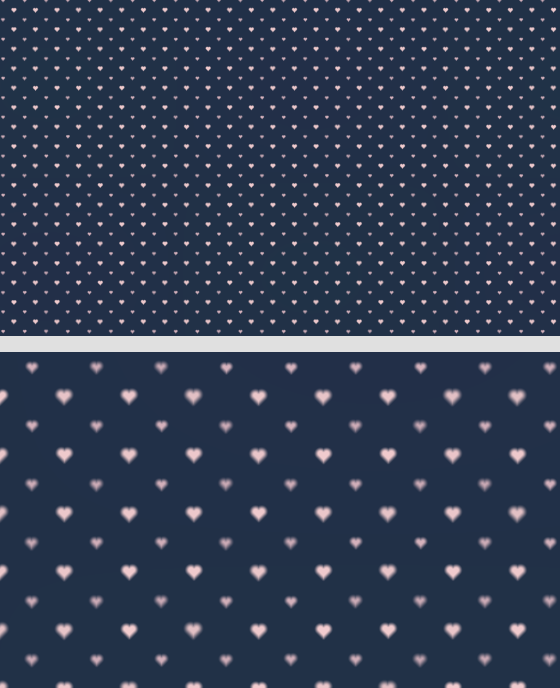
Top: the whole. Bottom: its middle third, enlarged.
A Shadertoy shader for this pattern:

```glsl
// Small blush hearts in two sizes, staggered in rows on a navy ground.

float hash(vec2 p) {
    return fract(sin(dot(p, vec2(127.1, 311.7))) * 43758.5453);
}

float dot2(vec2 v) { return dot(v, v); }

// Signed distance to a heart with its tip at the origin, about 1.1 tall
float heartDistance(vec2 p) {
    p.x = abs(p.x);
    if (p.x + p.y > 1.0) return length(p - vec2(0.25, 0.75)) - sqrt(2.0) / 4.0;
    float toNotch = dot2(p - vec2(0.0, 1.0));
    float toSide = dot2(p - 0.5 * max(p.x + p.y, 0.0));
    return sqrt(min(toNotch, toSide)) * sign(p.x - p.y);
}

// Coverage of one lattice of hearts; grid counts cells from the top left
float heartLattice(vec2 grid, vec2 cell, float size) {
    vec2 id = round(grid);
    vec2 p = (grid - id) * cell * vec2(1.0, -1.0);

    // Slight drift and uneven softness from heart to heart
    float wear = hash(id + size * 900.0);
    p += 0.0008 * (vec2(wear, hash(id + 17.3)) - 0.5);
    float edge = max(mix(0.0025, 0.0036, wear), 0.8 / iResolution.y);

    float d = heartDistance(p / size + vec2(0.0, 0.55)) * size;
    return (1.0 - smoothstep(-edge, edge, d)) * mix(1.0, 0.92, wear);
}

void mainImage(out vec4 fragColor, in vec2 fragCoord) {
    vec2 uv = fragCoord / iResolution.y;
    vec2 cell = vec2(0.06424, 0.05797);
    vec2 grid = vec2(uv.x, 1.0 - uv.y) / cell - vec2(0.64, 0.525);

    // Navy ground with a faint drift between teal and violet
    float drift = sin(uv.x * 4.0 + 1.0) * sin(uv.y * 5.5 + 0.6);
    vec3 color = vec3(0.13, 0.19, 0.28) + vec3(0.003, -0.005, 0.003) * drift;

    // Large hearts, then small ones half a cell away
    float large = heartLattice(grid, cell, 0.0121);
    float small = heartLattice(grid + 0.5, cell, 0.0086);
    color = mix(color, vec3(0.95, 0.80, 0.81), large);
    color = mix(color, vec3(0.84, 0.70, 0.74), small);

    fragColor = vec4(color, 1.0);
}
```
